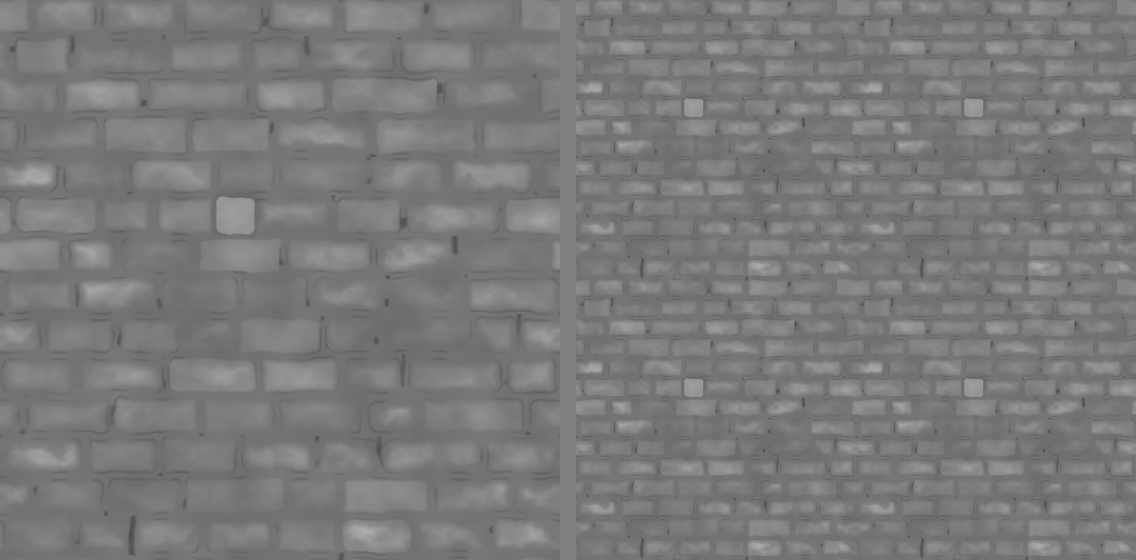
Left, the tile; right, the same tile 2 across and 2 down.
Reproduce this texture map procedurally as a WebGL 2 fragment shader.

```glsl
#version 300 es
precision highp float;
// Grey height map of a rough stone wall: fourteen courses of uneven blocks.
// Rounded-box distances shape the blocks; tilted planes and wrapping noise
// give chipped faces, soft worn mortar, dark cracks and one proud stone.

#define ROWS 14.0
#define COLUMNS 7.0
#define JOINT_JITTER 0.42
#define GAP 0.085
#define WARP 0.16
#define MORTAR_GREY 0.452
#define BLOCK_LIFT 0.062
#define FACE_RELIEF 0.17
#define CRACK_DEPTH 0.055
#define PIT_DEPTH 0.13
#define PROUD_GREY 0.60
#define PROUD_CELL vec2(3.0, 8.0)

uniform vec2 u_resolution;
out vec4 outColor;

float hash(vec2 p) {
    vec3 q = fract(vec3(p.xyx) * vec3(0.1031, 0.1030, 0.0973));
    q += dot(q, q.yzx + 33.33);
    return fract((q.x + q.y) * q.z);
}

// Value noise that repeats every `period` cells
float noise(vec2 p, float period) {
    vec2 i = floor(p), f = p - i;
    f = f * f * f * (f * (f * 6.0 - 15.0) + 10.0);
    vec2 a = mod(i, period), b = mod(i + 1.0, period);
    return mix(mix(hash(a), hash(vec2(b.x, a.y)), f.x),
               mix(hash(vec2(a.x, b.y)), hash(b), f.x), f.y);
}

float fbm(vec2 p, float period) {
    float sum = 0.0, weight = 0.53;
    for (int k = 0; k < 4; k++) {
        sum += weight * noise(p, period);
        p = p * 2.0 + 5.0;
        period *= 2.0;
        weight *= 0.5;
    }
    return sum;
}

float roundBox(vec2 q, vec2 halfSize, float radius) {
    vec2 e = abs(q) - halfSize + radius;
    return length(max(e, 0.0)) + min(max(e.x, e.y), 0.0) - radius;
}

float columnsIn(float row) {
    float h = hash(vec2(row, 71.0));
    return COLUMNS + step(0.88, h) - step(h, 0.08);
}

// Position of a vertical joint, in row heights
float jointX(float row, float i) {
    float columns = columnsIn(row);
    float shift = 0.5 * mod(row, 2.0) + 0.35 * (hash(vec2(row, 19.0)) - 0.5);
    float jitter = JOINT_JITTER * (hash(vec2(mod(i, columns) + 31.0, row)) - 0.5);
    return (i + shift + jitter) * ROWS / columns;
}

// Chipped face: the lowest of several randomly tilted planes
float chippedFace(vec2 q, vec2 id) {
    float z = 1.0;
    for (float k = 0.0; k < 5.0; k++) {
        float r = hash(id + 13.0 * k + 7.0);
        float angle = 6.2832 * (k + r) / 5.0;
        float slope = 0.3 + 0.7 * hash(id.yx + 17.0 * k);
        z = min(z, 0.6 + 0.5 * r - slope * dot(q, vec2(cos(angle), sin(angle))));
    }
    return clamp(z, 0.0, 1.0);
}

void main() {
    vec2 p = gl_FragCoord.xy / u_resolution * ROWS - vec2(0.0, 0.11);
    vec2 wobble = vec2(fbm(p * 2.0, 2.0 * ROWS), fbm(p * 2.0 + 9.0, 2.0 * ROWS)) - 0.5;
    float cloud = fbm(p + 3.0, ROWS) - 0.5;
    float grain = fbm(p * vec2(2.0, 4.0), 4.0 * ROWS * 0.5) - 0.5;
    p += WARP * wobble;

    // Find the block that holds this point
    float course = floor(p.y), row = mod(course, ROWS);
    float i = floor(p.x * columnsIn(row) / ROWS);
    if (p.x < jointX(row, i)) i -= 1.0;
    if (p.x < jointX(row, i)) i -= 1.0;
    if (p.x > jointX(row, i + 1.0)) i += 1.0;
    float left = jointX(row, i), right = jointX(row, i + 1.0);
    vec2 id = vec2(mod(i, columnsIn(row)), row) + 3.0;
    float r1 = hash(id), r2 = hash(id + 41.0), r3 = hash(id + 83.0);

    // Block outline, cut back around the proud stone
    vec2 q = vec2(p.x - 0.5 * (left + right), p.y - course - 0.5);
    vec2 halfSize = vec2(0.5 * (right - left), 0.5) - GAP - 0.04 * r3;
    float d = roundBox(q, halfSize, 0.10 + 0.12 * r2);
    vec2 proudCentre = vec2(jointX(PROUD_CELL.y, PROUD_CELL.x), PROUD_CELL.y + 0.5);
    float proud = roundBox(p - proudCentre, vec2(0.49, 0.46), 0.2);
    d = max(d, 0.12 - proud);

    // Mortar, block body and chipped relief
    float body = smoothstep(0.03, -0.05 - 0.2 * r3, d);
    float dome = smoothstep(0.02, -0.28, d);
    float face = chippedFace(q / halfSize + 1.3 * wobble, id);
    float grey = MORTAR_GREY + 0.05 * cloud + 0.02 * grain;
    grey += body * (BLOCK_LIFT * r1 + 0.05 * cloud);
    grey += dome * face * FACE_RELIEF * (0.22 + 0.78 * r2 * r2) * (1.0 + 1.2 * cloud);

    // Patchy cracks along edges and pits in upright joints
    float patches = noise(p * 2.0 + 6.0, 2.0 * ROWS);
    float crack = smoothstep(0.055, 0.0, abs(d - 0.02)) * smoothstep(0.45, 0.95, patches);
    float upright = smoothstep(0.13, 0.0, min(p.x - left, right - p.x));
    float pit = upright * smoothstep(0.74, 0.95, noise(p * 3.0 + 2.0, 3.0 * ROWS));
    grey -= CRACK_DEPTH * crack + PIT_DEPTH * pit * (1.0 - body);

    // The single proud stone and the shade around it
    grey -= 0.03 * smoothstep(0.2, 0.0, proud);
    float proudFace = chippedFace((p - proudCentre) * 2.0 + wobble, vec2(5.0, 9.0));
    float proudTone = PROUD_GREY + 0.06 * (proudFace - 0.5) + 0.04 * cloud;
    grey = mix(grey, proudTone, smoothstep(0.02, -0.03, proud));

    outColor = vec4(vec3(grey), 1.0);
}
```
